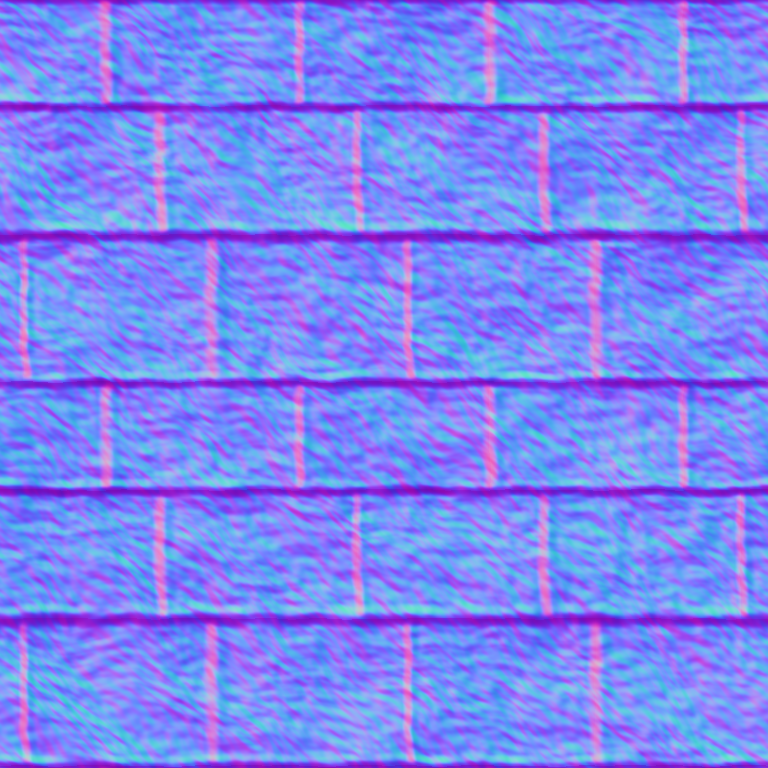
Give the GLSL for this texture map, as a Shadertoy shader.

```glsl
// Tangent-space normal map of a coursed stone wall: three course heights, stacked
// twice, four blocks across. Edge slopes and the finite-difference slope of
// sheared, wrapping gradient noise are summed and normalized into a normal.

const float STACKS = 2.0;                             // repeats of the block pattern each way
const float COURSE_SHIFT = 0.006;                     // vertical offset of the courses
const vec3 COURSE_TOP = vec3(0.0, 0.282, 0.618);      // within one stack, from its top
const vec3 COURSE_END = vec3(0.282, 0.618, 1.0);
const vec3 LEDGE_HALF = vec3(0.0095, 0.0095, 0.0125); // half widths of the ledges
const vec2 JOINT_X[3] = vec2[3](vec2(0.276, 0.779), vec2(0.415, 0.929), vec2(0.060, 0.549));
const vec2 JOINT_HALF[3] = vec2[3](vec2(0.0115, 0.0090), vec2(0.0105, 0.0090), vec2(0.0085, 0.0120));
const float LEDGE_SLOPE = 1.30;
const float LIP_SLOPE = 0.36;
const float JOINT_SLOPE = 1.12;
const float JOINT_RISE = 0.26;
const float JOINT_LEAN = 0.005;
const float EDGE_WOBBLE = 0.0040;
const float STREAK_DEPTH = 0.0038;
const float LAYER_DEPTH = 0.0027;
const float GRAIN_DEPTH = 0.0019;
const float MOTTLE_DEPTH = 0.0038;
const float SWELL_DEPTH = 0.0150;
const vec2 MEAN_SLOPE = vec2(-0.065, 0.095);
const float SAMPLE_STEP = 0.0013;

float hash(vec2 c) {
    vec3 q = fract(c.xyx * vec3(0.1031, 0.1030, 0.0973));
    q += dot(q, q.yzx + 33.33);
    return fract((q.x + q.y) * q.z);
}

// Gradient at a lattice cell, wrapped along both edges of the sheared tile
float corner(vec2 cell, vec2 offset, vec3 freq) {
    float turns = floor((cell.y + 0.5) / freq.z);
    cell -= turns * freq.yz;
    cell.x = mod(cell.x + 0.5, freq.x) - 0.5;
    float angle = 6.2832 * hash(floor(cell + 0.5) + 3.0);
    return dot(vec2(cos(angle), sin(angle)), offset);
}

// Tileable gradient noise on the lattice (freq.x * x + freq.y * y, freq.z * y)
float noise(vec2 p, vec3 freq) {
    vec2 q = vec2(dot(freq.xy, p), freq.z * p.y);
    vec2 c = floor(q), f = q - c;
    vec2 w = f * f * f * (f * (f * 6.0 - 15.0) + 10.0);
    vec2 e = vec2(1.0, 0.0);
    return mix(mix(corner(c, f, freq), corner(c + e, f - e, freq), w.x),
               mix(corner(c + e.yx, f - e.yx, freq), corner(c + 1.0, f - 1.0, freq), w.x), w.y);
}

// Chiselled stone: patchy diagonal streaks, flat layers, grain, mottling and swells
float stoneHeight(vec2 p) {
    float rough = 1.0 + 1.3 * noise(p, vec3(12.0, 5.0, 15.0));
    return rough * STREAK_DEPTH * noise(p, vec3(54.0, 50.0, 40.0))
         + (2.0 - rough) * LAYER_DEPTH * noise(p, vec3(24.0, 8.0, 64.0))
         + GRAIN_DEPTH * noise(p, vec3(92.0, 61.0, 76.0))
         + MOTTLE_DEPTH * noise(p, vec3(31.0, 17.0, 29.0))
         + SWELL_DEPTH * noise(p, vec3(9.0, 4.0, 10.0));
}

vec2 stoneSlope(vec2 p) {
    vec2 e = vec2(SAMPLE_STEP, 0.0);
    float h = stoneHeight(p);
    return vec2(h - stoneHeight(p + e), stoneHeight(p + e.yx) - h) / SAMPLE_STEP;
}

float band(float d, float halfWidth) {
    return 1.0 - smoothstep(0.0, halfWidth, abs(d));
}

// Signed distance to a repeated line, in canvas units
float lineDistance(float coord, float line) {
    return (fract(coord - line + 0.5) - 0.5) / STACKS;
}

vec2 wallSlope(vec2 p) {
    // Edge wear repeats with the block pattern
    vec2 s = STACKS * p;
    vec2 wobble = EDGE_WOBBLE * vec2(noise(s, vec3(11.0, 4.0, 15.0)), noise(s, vec3(10.0, 3.0, 9.0)));
    float wear = noise(s, vec3(9.0, 4.0, 13.0));
    float across = STACKS * (p.x + wobble.x);
    float down = fract(STACKS * (1.0 - p.y + wobble.y) + COURSE_SHIFT);
    int course = int(step(COURSE_TOP.y, down) + step(COURSE_TOP.z, down));
    float t = (down - COURSE_TOP[course]) / (COURSE_END[course] - COURSE_TOP[course]);

    // Lean of each block, and a face that rolls over at its top
    vec2 joints = JOINT_X[course];
    float column = mod(floor(across - joints.x) + floor(across - joints.y) + 8.0, 4.0);
    float stack = mod(floor(STACKS * (1.0 - p.y + wobble.y) + COURSE_SHIFT), STACKS);
    vec2 id = vec2(column, float(course) + 3.0 * stack);
    vec2 slope = 0.10 * (vec2(hash(id + 11.0), hash(id + 47.0)) - 0.5);
    slope.y += 0.07 * t - 0.30 * exp(-11.0 * t);

    // Upright joints: a wide fall, then a narrow rise
    float inside = smoothstep(0.0, 0.07, t) * (1.0 - smoothstep(0.95, 1.0, t));
    float lean = JOINT_LEAN * min(float(course), 1.0) * t * t * t;
    for (int j = 0; j < 2; j++) {
        float d = lineDistance(across, joints[j]) - lean;
        float w = JOINT_HALF[course][j];
        float strength = inside * (0.0030 / w + 0.70 + 0.5 * wear);
        slope += strength * vec2(JOINT_SLOPE, -0.10) * band(d, w);
        slope.x -= strength * JOINT_RISE * band(d - 1.2 * w, w);
    }

    // Ledges between courses, each below a raised lip
    for (int i = 0; i < 3; i++) {
        float d = lineDistance(down, COURSE_TOP[i]);
        float w = LEDGE_HALF[i];
        slope.y -= LEDGE_SLOPE * (1.0 + 0.6 * wear) * band(d - 0.002, w);
        slope.y += LIP_SLOPE * (1.0 - 2.0 * wear) * band(d + w, 0.8 * w);
    }
    return slope;
}

void mainImage(out vec4 fragColor, in vec2 fragCoord) {
    vec2 p = fragCoord / iResolution.xy;
    vec2 bend = 0.016 * vec2(noise(p, vec3(10.0, 3.0, 11.0)), noise(p, vec3(13.0, 2.0, 9.0)));
    vec2 slope = MEAN_SLOPE + wallSlope(p) + stoneSlope(p + bend);
    fragColor = vec4(0.5 + 0.5 * normalize(vec3(slope, 1.0)), 1.0);
}
```
